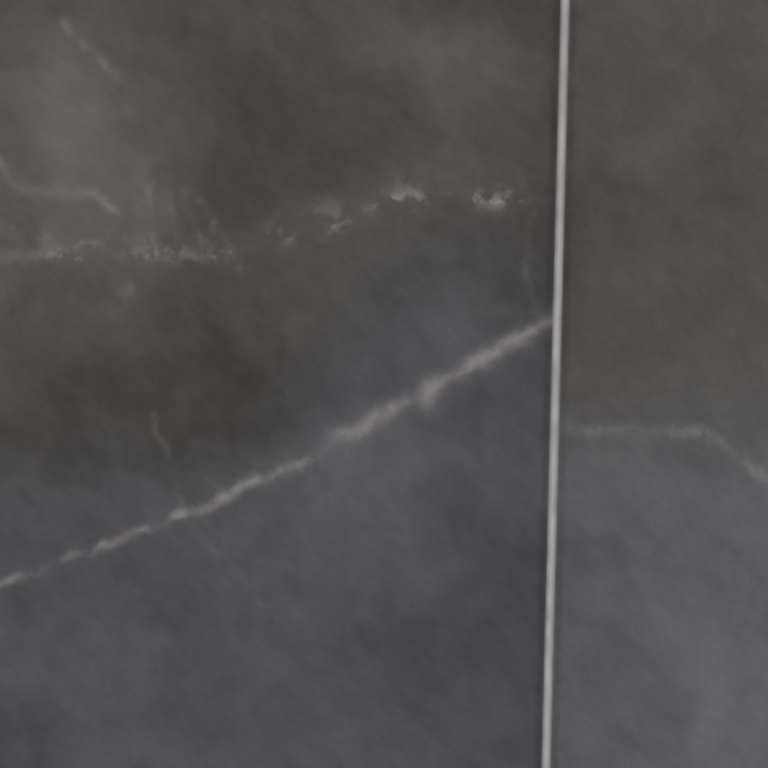
This texture is drawn by a three.js fragment shader. Its source:

```glsl
// Dark slate tiles with a pale, slightly tilted grout joint and chalky veins.
// Layered value noise clouds the stone from warm olive to cool grey; veins are
// distances to warped curves, broken into flecks by finer noise.
varying vec2 vUv;

const vec3 WARM_STONE = vec3(0.281, 0.276, 0.263);
const vec3 COOL_STONE = vec3(0.292, 0.286, 0.298);
const vec3 CHALK = vec3(0.54, 0.53, 0.525);
const vec3 GROUT = vec3(0.64, 0.63, 0.635);
const float GROUT_BASE = 0.711;
const float GROUT_TILT = 0.025;
const float GROUT_HALF = 0.0058;
const float CLOUD_DEPTH = 0.130;
const float MOTTLE_DEPTH = 0.042;
const float GRAIN_DEPTH = 0.012;

float hash(vec2 p) {
  vec3 q = fract(vec3(p.xyx) * 0.1031);
  q += dot(q, q.yzx + 33.33);
  return fract((q.x + q.y) * q.z);
}

float noise(vec2 p) {
  vec2 i = floor(p), f = fract(p);
  f = f * f * (3.0 - 2.0 * f);
  return mix(mix(hash(i), hash(i + vec2(1, 0)), f.x),
             mix(hash(i + vec2(0, 1)), hash(i + vec2(1, 1)), f.x), f.y);
}

float fbm(vec2 p) {
  float sum = 0.0, amp = 0.5;
  for (int i = 0; i < 4; i++) {
    sum += amp * noise(p);
    p = mat2(1.6, 1.2, -1.2, 1.6) * p + 7.3;
    amp *= 0.5;
  }
  return sum;
}

// Soft profiles: 1 at the centre of a patch, on a line, along a strand
float patchAt(vec2 p, vec2 centre, vec2 radius) {
  vec2 d = (p - centre) / radius;
  return exp(-dot(d, d));
}
float stroke(float dist, float width) { return exp(-dist * dist / (width * width)); }
float strand(vec2 p, vec2 a, vec2 b, float width) {
  vec2 ab = b - a;
  float t = clamp(dot(p - a, ab) / dot(ab, ab), 0.0, 1.0);
  return stroke(length(p - a - ab * t), width);
}
float span(float x, float lo, float hi) {
  return smoothstep(lo - 0.012, lo + 0.012, x) * (1.0 - smoothstep(hi - 0.012, hi + 0.012, x));
}

vec3 stone(vec2 p, float side) {
  float left = 1.0 - side;
  vec2 warp = vec2(fbm(p * 6.0), fbm(p * 6.0 + 19.0)) - 0.47;
  vec2 q = p + warp * 0.18;
  float border = mix(0.42 + 0.27 * smoothstep(0.28, 0.55, p.x), 0.50, side);
  float warmth = smoothstep(-0.16, 0.13, q.y - border);

  // Broad light and dark areas
  float light = 0.085 * patchAt(q, vec2(0.11, 0.84), vec2(0.10, 0.14));
  light += 0.040 * patchAt(q, vec2(0.02, 0.57), vec2(0.10, 0.08));
  light += 0.045 * patchAt(q, vec2(0.59, 0.94), vec2(0.09, 0.07)) * left;
  light += 0.050 * patchAt(q, vec2(0.62, 0.58), vec2(0.07, 0.04)) * left;
  light += 0.025 * patchAt(q, vec2(0.62, 0.37), vec2(0.15, 0.12)) * left;
  light -= 0.025 * patchAt(q, vec2(0.53, 0.15), vec2(0.13, 0.10));
  light -= 0.020 * patchAt(q, vec2(0.32, 0.80), vec2(0.12, 0.16));
  light += side * mix(0.060, 0.030, warmth);
  light += CLOUD_DEPTH * (fbm(p * 4.0 + warp * 1.5 + 3.0) - 0.45);

  // Fine mottling, drawn out along falling diagonals
  vec2 grain = vec2(p.x + p.y, p.x - p.y);
  light += MOTTLE_DEPTH * (fbm(grain * vec2(34.0, 22.0)) - 0.47);
  light += GRAIN_DEPTH * (noise(grain * vec2(130.0, 80.0)) - 0.5);
  return mix(COOL_STONE, WARM_STONE, warmth) + light;
}

// Amount of chalk from all veins
float veins(vec2 p, float side) {
  vec2 q = p + 0.018 * (vec2(fbm(p * 34.0), fbm(p * 34.0 + 31.0)) - 0.47);
  float fleck = smoothstep(0.36, 0.66, fbm(p * 48.0 + 5.0));
  float beads = smoothstep(0.25, 0.80, noise(p * 34.0 + 11.0));
  float thin = 0.25 + 0.75 * fleck;

  // Long rising diagonal: beaded, hazy and thickest right of its middle
  float rise = (q.y - 0.24 - 0.33 * q.x - 0.21 * q.x * q.x) * 0.87;
  float body = stroke(p.x - 0.53, 0.20);
  float v = stroke(rise, 0.006 + 0.007 * body * (0.3 + beads)) * (0.08 + 0.26 * fleck + 0.32 * beads);
  v = (v + 0.13 * stroke(rise, 0.022) * (0.3 + body)) * (1.0 - side);

  // Broken upper vein with a scattered halo, and its thin drop to the diagonal
  float ridge = q.y - 0.668 - 0.072 * smoothstep(0.29, 0.56, q.x);
  float halo = stroke(ridge - 0.012, 0.026) * (0.08 + 0.30 * fleck * beads);
  v += span(p.x, -0.1, 0.685) * (halo + stroke(ridge, 0.009) * fleck * (0.22 + 0.32 * beads));
  float drop = q.x - 0.697 + 0.010 * sin((q.y - 0.59) * 21.0);
  v += 0.28 * stroke(drop, 0.006) * span(p.y, 0.59, 0.73) * thin;

  // Right tile vein, bending down at the edge
  float bend = q.y - 0.437 + 0.07 * smoothstep(0.90, 1.03, q.x);
  v += side * stroke(bend, 0.009) * (0.10 + 0.26 * fleck + 0.10 * beads);

  // Curl, scratches and fans of hairlines in the left tile
  float curl = q.y - 0.742 - 0.040 * exp(-q.x * 28.0) + 0.5 * max(q.x - 0.12, 0.0);
  v += stroke(curl, 0.009) * span(p.x, -0.1, 0.155) * (0.20 + 0.30 * beads);
  v += 0.34 * strand(q, vec2(0.085, 0.967), vec2(0.155, 0.90), 0.008) * thin;
  v += 0.20 * strand(q, vec2(0.12, 0.585), vec2(0.20, 0.65), 0.014) * thin;
  for (int i = 0; i < 4; i++) {
    float k = float(i);
    vec2 top = vec2(0.19 + 0.025 * k, 0.775 - 0.012 * k);
    v += 0.22 * strand(q, top, top + vec2(0.012 + 0.012 * k, -0.09), 0.006) * thin;
  }
  v += 0.18 * strand(q, vec2(0.20, 0.46), vec2(0.24, 0.336), 0.006) * thin;
  v += 0.12 * strand(q, vec2(0.24, 0.325), vec2(0.34, 0.22), 0.010) * thin;
  return clamp(v, 0.0, 1.0);
}

void main() {
  float joint = vUv.x - GROUT_BASE - GROUT_TILT * vUv.y;
  float side = smoothstep(-0.003, 0.003, joint);
  vec3 col = mix(stone(vUv, side), CHALK, veins(vUv, side));
  // Grout: shaded tile edges, soft grey flanks and a bright core
  col -= 0.030 * stroke(abs(joint) - 0.011, 0.005);
  float grout = 1.0 - smoothstep(-0.002, 0.002, abs(joint) - GROUT_HALF);
  float tone = 0.76 + 0.22 * stroke(joint, 0.0038) + 0.12 * (noise(vUv * vec2(90.0, 50.0)) - 0.5);
  gl_FragColor = vec4(mix(col, GROUT * tone, grout), 1.0);
}
```
